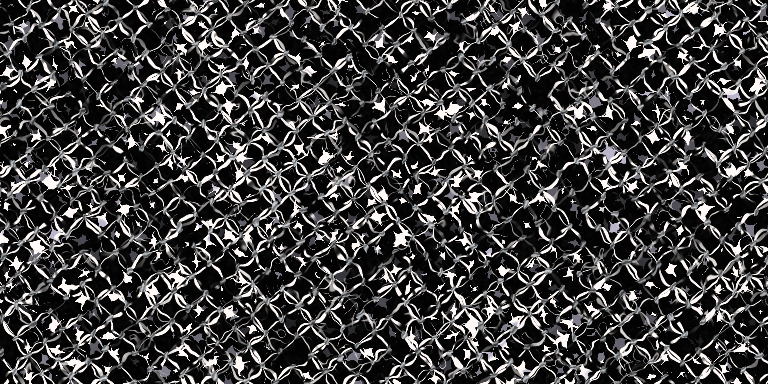
Write a Shadertoy shader that draws this texture.

```glsl
float hash(vec2 p) {
    vec3 v = fract(vec3(p.xyx) * 0.1031);
    v += dot(v, v.yzx + 33.33);
    return fract((v.x + v.y) * v.z);
}

float noise(vec2 p) {
    vec2 i = floor(p), f = fract(p);
    f = f * f * (3.0 - 2.0 * f);
    return mix(mix(hash(i), hash(i + vec2(1, 0)), f.x),
               mix(hash(i + vec2(0, 1)), hash(i + vec2(1, 1)), f.x), f.y);
}

vec2 noise2(vec2 p) {
    return vec2(noise(p), noise(p + 47.3)) - 0.5;
}

mat2 rotate(float a) {
    return mat2(cos(a), sin(a), -sin(a), cos(a));
}

// Two bowed highlights on the strand leaving a node along +x
float strand(vec2 d, vec2 seed, float gloss, float pixel) {
    float t = clamp(d.x, 0.0, 1.0);
    float arch = sin(3.14159 * t);
    float beyond = max(max(-d.x, d.x - 1.0), 0.0);
    float light = 0.0;
    for (int k = 0; k < 2; k++) {
        float side = float(k) * 2.0 - 1.0;
        vec2 s = seed + float(k) * 19.7;
        float lean = sin(3.14159 * pow(t, mix(0.55, 1.8, hash(s + 2.6))));
        float bow = side * mix(0.04, 0.2, hash(s)) * lean;
        float width = mix(0.012, 0.058, hash(s + 5.1)) * (0.35 + arch);
        float dist = length(vec2(d.y - bow, beyond)) - width;
        float shine = smoothstep(0.25, 0.6, hash(s + 8.3) + 0.3 * gloss - 0.12);
        shine *= smoothstep(0.12, 0.42, noise(vec2(d.x * 3.5, 0.0) + s * 3.7));
        light = max(light, shine * smoothstep(pixel, -pixel, dist));
    }
    return light;
}

// Concave, torn reflection inside one mesh opening
float glint(vec2 d, vec2 seed, float gloss, float pixel) {
    d -= 0.6 * (vec2(hash(seed + 2.2), hash(seed + 6.4)) - 0.5);
    d = rotate(6.283 * hash(seed + 3.9)) * d;
    d += 0.2 * noise2(d * 5.0 + seed * 5.3);
    d.x *= mix(0.8, 2.6, hash(seed + 9.5));
    float size = 0.37 * smoothstep(0.4, 1.25, hash(seed + 1.7) + 0.35 * gloss);
    vec2 e = sqrt(abs(d) + 0.002);
    float shape = pow(e.x + e.y, 2.0) * 0.6 - size;
    return smoothstep(pixel, -pixel, shape) * smoothstep(0.03, 0.07, size);
}

void mainImage(out vec4 fragColor, in vec2 fragCoord) {
    vec2 p = fragCoord / iResolution.y;

    // Slanted lattice, slightly pulled out of true
    mat2 lattice = mat2(0.0368, -0.0452, 0.0437, 0.0366);
    vec2 q = inverse(lattice) * (p - vec2(1.052, 0.585));
    q += 0.3 * noise2(p * 5.0) + 0.14 * noise2(q * 1.3) + 0.1 * noise2(q * 3.7);
    float pixel = 0.55 / (0.057 * iResolution.y);

    // Broad folds run down to the right
    float gloss = 0.5 * noise(q * vec2(0.12, 0.4) + 3.0)
                + 0.5 * noise(q * vec2(0.4, 0.6) + 11.0);
    gloss = smoothstep(0.1, 0.9, gloss);

    vec2 cell = floor(q);
    float threads = 0.0, glints = 0.0, shards = 0.0, knots = 0.0;
    float knotTone = 0.0;
    for (int y = -1; y <= 1; y++)
    for (int x = -1; x <= 1; x++) {
        vec2 node = cell + vec2(x, y);
        vec2 d = q - node;
        vec2 seed = node + 200.0;
        threads = max(threads, strand(d, seed, gloss, pixel));
        threads = max(threads, strand(d.yx, seed + 71.0, gloss, pixel));
        glints = max(glints, glint(d - 0.5, seed + 31.0, gloss, pixel));
        float tone = mix(0.12, 0.7, hash(seed + 13.0));
        shards = max(shards, tone * glint(d - 0.5, seed + 157.0, 0.7, pixel));

        // Twisted knot at the crossing
        vec2 k = rotate(0.7 + hash(seed + 4.0)) * d;
        k += 0.1 * noise2(k * 9.0 + seed);
        float knot = smoothstep(pixel, -pixel, length(k * vec2(0.75, 1.15)) - 0.14);
        float twist = 0.5 + 0.5 * sin(k.y * 38.0 + k.x * 14.0 + 6.0 * hash(seed));
        knotTone = mix(knotTone, 0.2 + 0.5 * twist + 0.3 * hash(seed + 7.0), knot);
        knots = max(knots, knot);
    }

    // Fine creases in the glossy backing
    float ridge = abs(noise(q * 2.7 + 1.5 * noise2(q * 1.9)) - 0.5);
    float crease = smoothstep(0.06, 0.0, ridge) * smoothstep(0.5, 0.75, noise(q * 1.6 + 60.0));
    crease *= 0.5 + 0.3 * gloss;

    vec3 black = vec3(0.008, 0.008, 0.008);
    vec3 white = vec3(1.0, 0.98, 0.97);
    vec3 lilac = vec3(0.73, 0.71, 0.79);
    vec3 knotGray = vec3(0.83, 0.85, 0.87);

    vec3 color = black + 0.04 * pow(noise(q * 7.0), 3.0);
    vec3 sheen = mix(white, lilac, smoothstep(0.78, 0.9, noise(q * 1.1 + 90.0)));
    color = mix(color, lilac, shards);
    color = mix(color, sheen, crease);
    color = mix(color, sheen, glints);
    color = mix(color, white, clamp(threads * 1.2, 0.0, 1.0));
    color = mix(color, knotGray * knotTone, 0.9 * knots);
    fragColor = vec4(color, 1.0);
}
```
